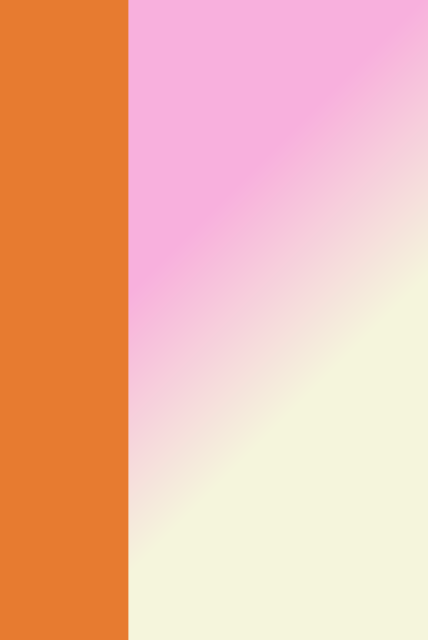
Give the GLSL for this background, as a WebGL 2 fragment shader.

```glsl
#version 300 es
precision highp float;
// Flat orange band on the left beside a diagonal blend from pink to cream.

uniform vec2 u_resolution;
out vec4 outColor;

const vec3 ORANGE = vec3(0.906, 0.484, 0.188);
const vec3 PINK   = vec3(0.973, 0.690, 0.865);
const vec3 CREAM  = vec3(0.959, 0.961, 0.861);

const float BAND_WIDTH  = 0.30;   // share of the canvas width
const float BLEND_START = 0.660;  // diagonal distance, in canvas heights
const float BLEND_END   = 1.100;

// Distance right plus distance down from the top left corner.
float diagonalFromTopLeft(vec2 p) {
    return p.x + 1.0 - p.y;
}

// Pink above, cream below, with a linear ramp between them.
vec3 diagonalBlend(vec2 p) {
    float t = (diagonalFromTopLeft(p) - BLEND_START) / (BLEND_END - BLEND_START);
    return mix(PINK, CREAM, clamp(t, 0.0, 1.0));
}

void main() {
    vec2 p = gl_FragCoord.xy / u_resolution.y;
    float aspect = u_resolution.x / u_resolution.y;
    float pixel = 1.0 / u_resolution.y;

    // One-pixel coverage ramp for the vertical edge.
    float band = clamp((BAND_WIDTH * aspect - p.x) / pixel + 0.5, 0.0, 1.0);

    outColor = vec4(mix(diagonalBlend(p), ORANGE, band), 1.0);
}
```
